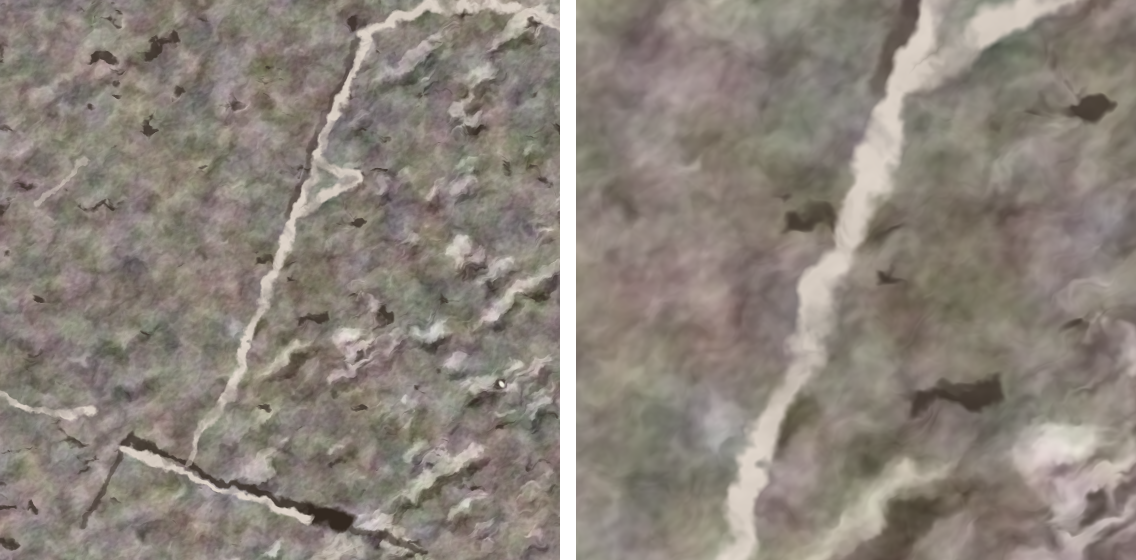
Left: the whole. Right: its middle third, enlarged.
This texture is drawn by a Shadertoy shader. Its source:

```glsl
// Weathered grey rock face crossed by thin pale mineral veins and a dark crack.
// Layered value noise gives the mottled stone; slanted relief roughens the right,
// and noise-warped polylines carry the veins and cracks.
#define STONE_TONE 0.492
#define MOTTLE 0.40
#define GRAIN 0.075
#define WARMTH 0.030
#define TINT 0.035
#define RELIEF_ANGLE 0.62
#define CHIP_LIGHT 0.21
#define CHIP_DARK 0.17
#define VEIN_WIDTH 0.0105
#define WOBBLE 0.014
#define VEIN_COLOR vec3(0.85, 0.81, 0.77)
#define CRACK_COLOR vec3(0.20, 0.16, 0.13)

float hash(vec2 p) {
    vec3 q = fract(vec3(p.xyx) * 0.1031);
    q += dot(q, q.yzx + 33.33);
    return fract((q.x + q.y) * q.z);
}

float noise(vec2 p) {
    vec2 i = floor(p), f = fract(p);
    f = f * f * (3.0 - 2.0 * f);
    return mix(mix(hash(i), hash(i + vec2(1, 0)), f.x),
               mix(hash(i + vec2(0, 1)), hash(i + vec2(1, 1)), f.x), f.y);
}

float fbm(vec2 p) {
    float sum = 0.0, amp = 0.533;
    for (int i = 0; i < 4; i++) {
        sum += amp * noise(p);
        p = mat2(1.6, 1.2, -1.2, 1.6) * p + 17.3;
        amp *= 0.5;
    }
    return sum;
}

float segment(vec2 p, vec2 a, vec2 b) {
    vec2 ab = b - a;
    return length(p - a - ab * clamp(dot(p - a, ab) / dot(ab, ab), 0.0, 1.0));
}

float polyline(vec2 p, vec2 v[5]) {
    float d = 1e3;
    for (int i = 0; i < 4; i++) d = min(d, segment(p, v[i], v[i + 1]));
    return d;
}

// Soft-edged stroke, full strength at its core
float stroke(float d, float width) {
    return 1.0 - smoothstep(0.35 * width, width, d);
}

void mainImage(out vec4 fragColor, in vec2 fragCoord) {
    vec2 p = fragCoord / iResolution.xy;
    vec2 warp = vec2(fbm(p * 38.0), fbm(p * 38.0 + 71.0)) - 0.5;
    vec2 q = p + WOBBLE * 2.0 * warp;
    float c = cos(RELIEF_ANGLE), s = sin(RELIEF_ANGLE);
    mat2 slant = mat2(c, -s, s, c);

    // Mottled stone with faint colour blotches
    float tone = STONE_TONE + 0.10 * (fbm(p * 5.0 + 3.0) - 0.5);
    tone += MOTTLE * (fbm(slant * q * vec2(34.0, 44.0)) - 0.5);
    tone += GRAIN * (noise(slant * p * vec2(150.0, 210.0)) - 0.5);
    vec3 color = tone + WARMTH * vec3(1.0, 0.0, -1.0);
    float blotch = fbm(p * 24.0 + 40.0) - 0.5;
    float warmth = fbm(p * 17.0 + 90.0) - 0.5;
    color += TINT * (blotch * vec3(1.2, -2.0, 1.8) + warmth * vec3(2.0, 0.0, -2.0));

    // Slanted chips and their shadows, strongest right of the main vein
    float rough = mix(0.28, 1.0, smoothstep(-0.06, 0.16, p.x - 0.36 - 0.30 * p.y));
    vec2 r = slant * q * vec2(15.0, 33.0) + 5.0;
    float chip = smoothstep(0.58, 0.74, fbm(r));
    float shade = smoothstep(0.58, 0.76, fbm(r + vec2(0.15, 0.75))) * (1.0 - chip);
    color += rough * (CHIP_LIGHT * chip - CHIP_DARK * shade);
    float pit = smoothstep(0.71, 0.82, fbm(q * vec2(19.0, 30.0) + 130.0));
    color = mix(color, CRACK_COLOR, 0.75 * pit);

    // Pale veins: upper and lower trunk, top arc, left arc, bottom edge, side branch
    vec2 trunkTop[5] = vec2[5](vec2(0.664, 0.954), vec2(0.632, 0.876),
        vec2(0.573, 0.740), vec2(0.548, 0.660), vec2(0.527, 0.610));
    vec2 trunkLow[5] = vec2[5](vec2(0.527, 0.610), vec2(0.456, 0.427),
        vec2(0.404, 0.290), vec2(0.352, 0.232), vec2(0.336, 0.167));
    vec2 arcTop[5] = vec2[5](vec2(0.650, 0.945), vec2(0.740, 0.980),
        vec2(0.830, 0.995), vec2(0.900, 0.990), vec2(1.020, 0.950));
    vec2 arcLeft[5] = vec2[5](vec2(-0.02, 0.310), vec2(0.030, 0.277),
        vec2(0.070, 0.263), vec2(0.120, 0.258), vec2(0.165, 0.268));
    vec2 ledge[5] = vec2[5](vec2(0.225, 0.198), vec2(0.300, 0.168),
        vec2(0.400, 0.125), vec2(0.480, 0.098), vec2(0.550, 0.075));
    vec2 branch[5] = vec2[5](vec2(0.565, 0.715), vec2(0.600, 0.700),
        vec2(0.638, 0.680), vec2(0.590, 0.650), vec2(0.527, 0.610));
    float swell = 0.65 + 0.8 * noise(p * 16.0 + 8.0);
    float width = VEIN_WIDTH * swell;
    float trunk = min(polyline(q, trunkTop), polyline(q, trunkLow));
    float vein = stroke(min(trunk, polyline(q, branch)), width);
    vein = max(vein, stroke(polyline(q, arcTop), 1.15 * width));
    vein = max(vein, stroke(polyline(q, arcLeft), 0.85 * width));
    vein = max(vein, stroke(polyline(q, ledge), 0.85 * width));
    vein = max(vein, 0.5 * stroke(segment(q, vec2(0.06, 0.635), vec2(0.15, 0.71)), 0.006));
    vein = max(vein, 0.7 * stroke(length((q - vec2(0.61, 0.025)) * vec2(0.6, 1.0)), 0.035));
    float patchy = 0.45 + 0.55 * smoothstep(0.25, 0.55, fbm(q * 34.0 + 60.0));

    // Dark cracks: shadow beside the trunk, crack above the ledge, deep hollow
    float crack = 0.4 * stroke(polyline(q + vec2(0.013, -0.004), trunkTop), 0.010);
    crack = max(crack, 0.75 * stroke(polyline(q - vec2(0.004, 0.014), ledge), 0.009 * swell));
    crack = max(crack, 0.6 * stroke(segment(q, vec2(0.60, 0.07), vec2(0.76, 0.015)), 0.009));
    crack = max(crack, 0.5 * stroke(segment(q, vec2(0.225, 0.20), vec2(0.15, 0.06)), 0.008));
    crack = max(crack, stroke(segment(q, vec2(0.55, 0.085), vec2(0.615, 0.068)), 0.021));
    color = mix(color, CRACK_COLOR, crack);
    color = mix(color, VEIN_COLOR + 0.25 * (tone - STONE_TONE), vein * patchy);

    // Rare bright pebbles
    vec2 cell = floor(p * 14.0);
    vec2 center = 0.3 + 0.4 * vec2(hash(cell + 5.0), hash(cell + 9.0));
    float pebble = stroke(length((slant * (fract(p * 14.0) - center)) * vec2(1.6, 1.0)), 0.13);
    color = mix(color, vec3(0.93, 0.92, 0.87), pebble * step(0.975, hash(cell + 21.0)));

    fragColor = vec4(clamp(color, 0.0, 1.0), 1.0);
}
```
